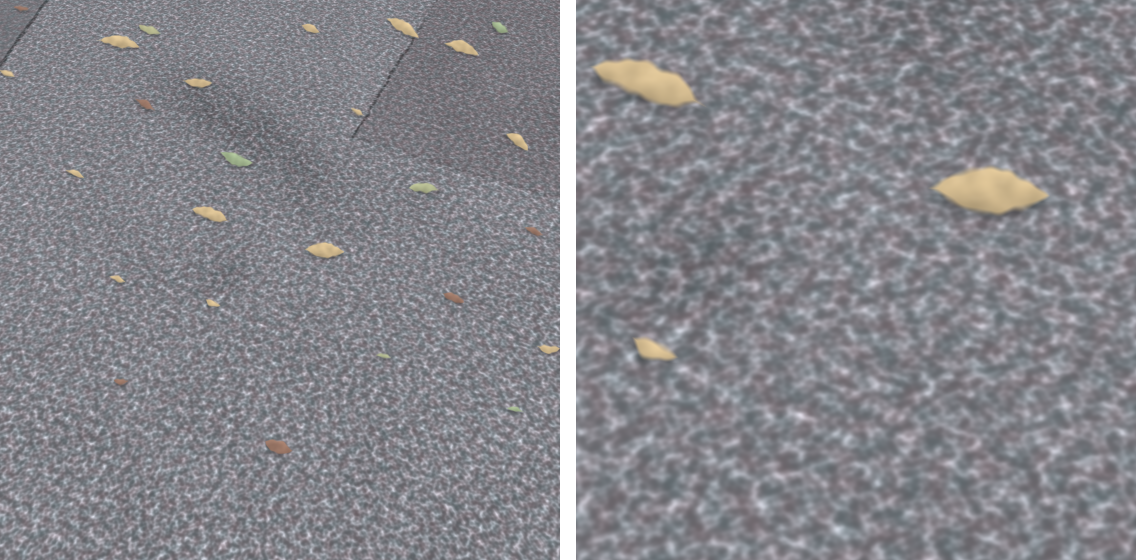
Left, the full canvas; right, a detail of the centre.
A WebGL 1 fragment shader for this texture:

```glsl
precision highp float;
// Worn grey asphalt seen at a slant, with patch seams, dark stains and fallen leaves.
uniform vec2 u_resolution;

const float HORIZON = 2.2;        // height at which the ground would vanish
const float GRAIN_FREQ = 165.0;   // stone chips per ground unit
const float NEAR_CONTRAST = 0.27;
const float FAR_CONTRAST = 0.19;
const float BASE_SHADE = 0.513;
const float STAIN_DEPTH = 0.10;
const float PATCH_DEPTH = 0.050;
const float SEAM_DEPTH = 0.17;
const float LEAF_SOFTNESS = 0.0022;
const int LEAF_COUNT = 26;
const vec3 STONE_TINT = vec3(0.990, 0.992, 1.042);
const vec3 WARM_SHIFT = vec3(0.050, -0.012, -0.010);
const vec3 LEAF_TAN = vec3(0.84, 0.74, 0.56);
const vec3 LEAF_GREEN = vec3(0.64, 0.72, 0.56);
const vec3 LEAF_BROWN = vec3(0.62, 0.47, 0.40);
const vec2 SEAM_TOP = vec2(0.78, 1.0);
const vec2 SEAM_CORNER = vec2(0.63, 0.755);
const vec2 SEAM_RIGHT = vec2(1.0, 0.645);
const vec2 EDGE_LOW = vec2(0.0, 0.885);
const vec2 EDGE_HIGH = vec2(0.085, 1.0);

vec2 hash2(vec2 p) {
  vec3 q = fract(p.xyx * vec3(0.1031, 0.1030, 0.0973));
  q += dot(q, q.yzx + 33.33);
  return fract((q.xx + q.yz) * q.zy);
}

mat2 rotation(float a) {
  float c = cos(a), s = sin(a);
  return mat2(c, s, -s, c);
}

float cornerSlope(vec2 cell, vec2 offset) {
  float a = 6.2832 * hash2(cell).x;
  return dot(vec2(cos(a), sin(a)), offset);
}

float gradientNoise(vec2 p) {
  vec2 i = floor(p), f = p - i;
  vec2 u = f * f * f * (f * (f * 6.0 - 15.0) + 10.0);
  vec2 e = vec2(1.0, 0.0);
  return mix(mix(cornerSlope(i, f), cornerSlope(i + e, f - e), u.x),
             mix(cornerSlope(i + e.yx, f - e.yx), cornerSlope(i + 1.0, f - 1.0), u.x), u.y);
}

// Signed distance to a line, positive on its left.
float lineSide(vec2 p, vec2 a, vec2 b) {
  vec2 d = normalize(b - a), q = p - a;
  return d.x * q.y - d.y * q.x;
}

float segmentDistance(vec2 p, vec2 a, vec2 b) {
  vec2 d = b - a, q = p - a;
  return length(q - d * clamp(dot(q, d) / dot(d, d), 0.0, 1.0));
}

float blot(vec2 p, vec2 center, vec2 radius, float angle) {
  vec2 q = (rotation(-angle) * (p - center)) / radius;
  return exp(-dot(q, q));
}

vec3 asphalt(vec2 uv) {
  // Perspective ground coordinates: chips shrink and flatten with distance.
  vec2 ground = vec2(uv.x - 0.5, HORIZON) / (HORIZON - uv.y);
  vec2 g = ground * GRAIN_FREQ + 300.0;
  float coarse = gradientNoise(rotation(0.6) * g);
  float fine = gradientNoise(rotation(-0.4) * g * 1.9 + 71.0);
  float grain = coarse + 0.75 * fine;
  float hue = gradientNoise(rotation(1.1) * g * 0.7 + 500.0);
  float mottle = gradientNoise(uv * 7.0 + 20.0) + 0.7 * gradientNoise(uv * 21.0 + 60.0);

  // Repaired areas and their seams, with slightly ragged borders.
  vec2 p = uv + 0.006 * vec2(gradientNoise(uv * 45.0), gradientNoise(uv * 45.0 + 90.0));
  float patchSide = min(lineSide(p, SEAM_TOP, SEAM_CORNER), lineSide(p, SEAM_CORNER, SEAM_RIGHT));
  float repaired = smoothstep(-0.006, 0.008, patchSide);
  float cornerSide = lineSide(p, EDGE_LOW, EDGE_HIGH);
  float smoothCorner = smoothstep(-0.002, 0.004, cornerSide);
  float seam = 1.0 - smoothstep(0.0, 0.005, segmentDistance(p, SEAM_TOP, SEAM_CORNER));
  seam *= 1.0 - 0.6 * smoothstep(0.88, 0.98, uv.y);
  float faintSeam = 1.0 - smoothstep(0.0, 0.005, segmentDistance(p, SEAM_CORNER, SEAM_RIGHT));
  float crack = 1.0 - smoothstep(0.001, 0.005, abs(cornerSide));

  float stain = blot(uv, vec2(0.40, 0.80), vec2(0.12, 0.050), -0.45)
              + 0.85 * blot(uv, vec2(0.54, 0.68), vec2(0.09, 0.050), -0.65)
              + 0.55 * blot(uv, vec2(0.40, 0.51), vec2(0.05, 0.035), 0.4);
  stain *= clamp(0.85 + 1.2 * mottle, 0.2, 1.4);

  float contrast = mix(NEAR_CONTRAST, FAR_CONTRAST, uv.y);
  contrast *= (1.0 - 0.2 * repaired) * (1.0 - 0.5 * smoothCorner);
  float shade = BASE_SHADE + contrast * (grain + 0.55 * grain * grain) + 0.025 * mottle;
  shade -= STAIN_DEPTH * stain + PATCH_DEPTH * max(repaired, smoothCorner);
  shade -= SEAM_DEPTH * max(max(seam, crack), 0.35 * faintSeam);
  return shade * STONE_TINT + WARM_SHIFT * (hue + 0.15 * repaired);
}

// Lays one curled, pointed leaf and its thin shadow over the ground.
vec3 addLeaf(vec3 color, vec2 uv, float index) {
  vec2 jitter = hash2(vec2(index, 7.0)), form = hash2(vec2(index, 31.0));
  vec2 kind = hash2(vec2(index, 53.0));
  float rank = (index + 0.5) / float(LEAF_COUNT);
  vec2 center = vec2(fract(index * 0.618 + 0.13 * jitter.x),
                     0.98 - 0.80 * pow(rank, 1.6) + 0.05 * (jitter.y - 0.5));
  float halfLength = mix(0.013, 0.037, form.x * form.x);
  float halfWidth = halfLength * mix(0.28, 0.46, form.y);
  vec2 q = rotation(mix(0.05, 0.65, kind.y)) * (uv - center);
  float t = q.x / halfLength;
  q.y += halfWidth * (jitter.x - 0.5) * t * t;
  float ragged = 0.0035 * gradientNoise(uv * 90.0 + index);
  float outline = halfWidth * (1.0 - t * t) + ragged;
  float leaf = smoothstep(-LEAF_SOFTNESS, LEAF_SOFTNESS, outline - abs(q.y));
  float shadow = smoothstep(-0.004, 0.004, outline - abs(q.y + 0.004));
  vec3 tone = mix(LEAF_TAN, LEAF_GREEN, smoothstep(0.80, 0.86, kind.x));
  tone = mix(LEAF_BROWN, tone, smoothstep(0.16, 0.26, kind.x));
  tone *= 1.0 + 0.10 * q.y / halfWidth + 0.14 * gradientNoise(uv * 80.0 + 40.0);
  color *= 1.0 - 0.22 * shadow;
  return mix(color, tone, 0.93 * leaf);
}

void main() {
  vec2 uv = gl_FragCoord.xy / u_resolution.y;
  vec3 color = asphalt(uv);
  for (int i = 0; i < LEAF_COUNT; i++) color = addLeaf(color, uv, float(i));
  gl_FragColor = vec4(clamp(color, 0.0, 1.0), 1.0);
}
```
